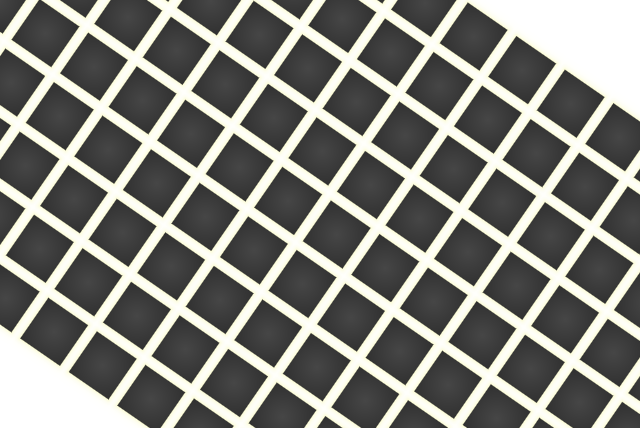
This pattern is drawn by a WebGL 1 fragment shader. Its source:

```glsl
precision highp float;
// Tilted band of dark, softly lit square tiles with cream-rimmed white gaps.

uniform vec2 u_resolution;

// Lengths are fractions of the canvas height.
#define TILT 0.605
#define PITCH vec2(0.1379, 0.1406)
#define GAP 0.025
#define CENTER vec2(0.039, -0.048)
#define ROWS_EACH_SIDE 4.0
#define GLOW_WIDTH 0.0062
#define TILE_MIDDLE vec3(0.275)
#define TILE_CORNER vec3(0.19)
#define RIM_COLOR vec3(0.985, 0.985, 0.82)
#define PAPER_COLOR vec3(1.0)

// Signed distance to an axis-aligned box.
float boxDistance(vec2 p, vec2 halfSize) {
  vec2 d = abs(p) - halfSize;
  return length(max(d, 0.0)) + min(max(d.x, d.y), 0.0);
}

// Rotates clockwise-tilted canvas coordinates onto the tile axes.
vec2 toTileAxes(vec2 p) {
  float c = cos(TILT);
  float s = sin(TILT);
  return vec2(c * p.x - s * p.y, s * p.x + c * p.y);
}

void main() {
  float pixel = 1.0 / u_resolution.y;
  vec2 p = (gl_FragCoord.xy - 0.5 * u_resolution) * pixel;
  vec2 grid = toTileAxes(p - CENTER);

  // Nearest tile: endless along the band, limited across it.
  vec2 cell = floor(grid / PITCH + 0.5);
  cell.y = clamp(cell.y, -ROWS_EACH_SIDE, ROWS_EACH_SIDE);
  vec2 local = grid - cell * PITCH;
  vec2 halfSize = 0.5 * (PITCH - GAP);
  float dist = boxDistance(local, halfSize);

  // Radial light inside the tile, cream glow fading to paper outside.
  float radius = length(local) / length(halfSize);
  vec3 tile = mix(TILE_MIDDLE, TILE_CORNER, min(radius, 1.0));
  float glow = exp(-max(dist, 0.0) / GLOW_WIDTH);
  vec3 ground = mix(PAPER_COLOR, RIM_COLOR, glow);

  float coverage = clamp(0.5 - dist / (1.1 * pixel), 0.0, 1.0);
  gl_FragColor = vec4(mix(ground, tile, coverage), 1.0);
}
```
